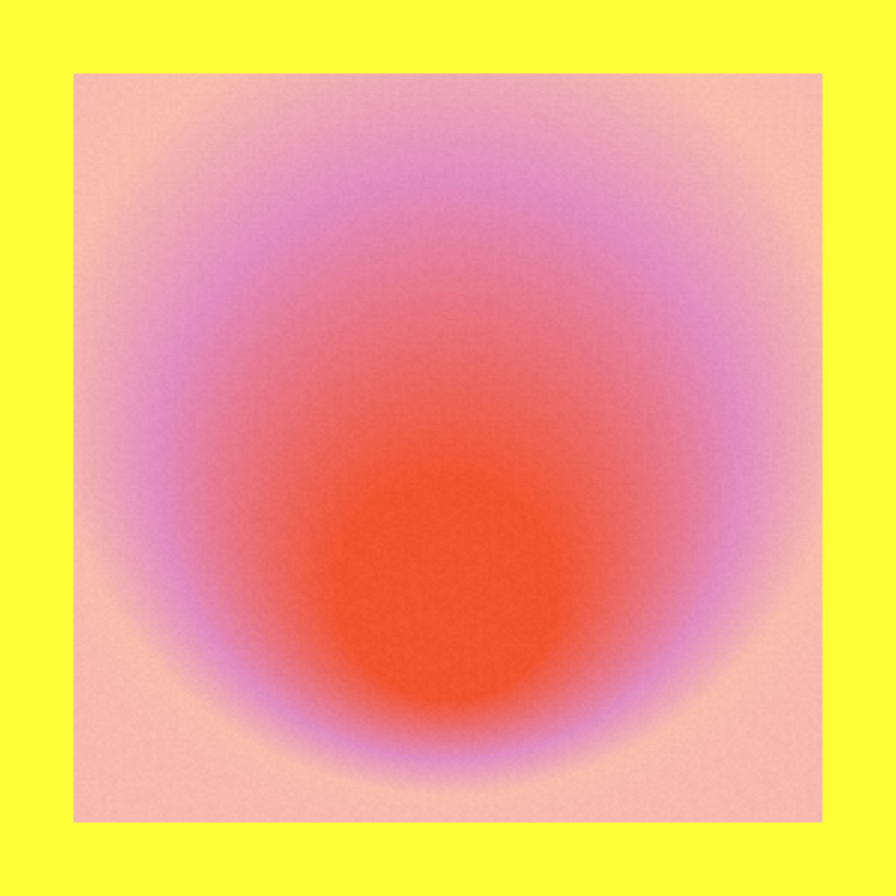
Reproduce this background procedurally as a WebGL 2 fragment shader.

```glsl
#version 300 es
precision highp float;

uniform vec2 u_resolution;
out vec4 fragColor;

const vec3 YELLOW = vec3(0.992, 1.0, 0.22);
const vec3 RED    = vec3(0.95, 0.33, 0.19);
const vec3 ORCHID = vec3(0.885, 0.55, 0.755);
const vec3 PEACH  = vec3(0.975, 0.74, 0.675);
const vec3 BLUSH  = vec3(0.97, 0.722, 0.69);

float hash(vec2 p) {
    return fract(sin(dot(p, vec2(127.1, 311.7))) * 43758.5453);
}

float valueNoise(vec2 p) {
    vec2 cell = floor(p);
    vec2 f = fract(p);
    f = f * f * (3.0 - 2.0 * f);
    float low = mix(hash(cell), hash(cell + vec2(1.0, 0.0)), f.x);
    float high = mix(hash(cell + vec2(0.0, 1.0)), hash(cell + 1.0), f.x);
    return mix(low, high, f.y);
}

float boxDistance(vec2 p, vec2 halfSize) {
    vec2 d = abs(p) - halfSize;
    return length(max(d, 0.0)) + min(max(d.x, d.y), 0.0);
}

// Radius of the circle through p, where centers rise by drift * radius
float driftingRadius(vec2 p, float drift) {
    float k = 1.0 - drift * drift;
    float root = sqrt(drift * drift * p.y * p.y + k * dot(p, p));
    return (root - drift * p.y) / k;
}

float ramp(float start, float end, float x) {
    return clamp((x - start) / (end - start), 0.0, 1.0);
}

vec3 glowColor(float radius) {
    vec3 color = mix(RED, ORCHID, ramp(0.125, 0.325, radius));
    color = mix(color, PEACH, ramp(0.325, 0.445, radius));
    return mix(color, BLUSH, ramp(0.445, 0.54, radius));
}

void main() {
    vec2 uv = gl_FragCoord.xy / u_resolution;
    float pixel = 1.0 / min(u_resolution.x, u_resolution.y);

    // Off-center glow
    float radius = driftingRadius(uv - vec2(0.5, 0.259), 0.67);
    vec3 panel = glowColor(radius);

    // Fine paper grain
    float grain = valueNoise(uv * 300.0) + 0.5 * hash(floor(uv * 512.0));
    panel += (grain - 0.75) * 0.022;

    // Square panel inside the flat border
    float edge = boxDistance(uv - 0.5, vec2(0.418));
    float inside = 1.0 - smoothstep(-0.5 * pixel, 0.5 * pixel, edge);
    fragColor = vec4(mix(YELLOW, panel, inside), 1.0);
}
```
